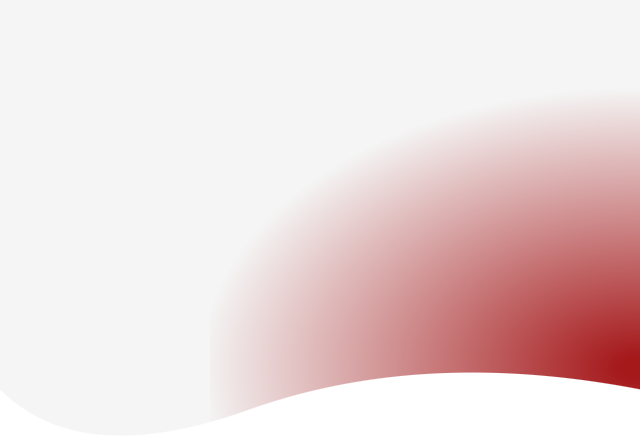
A Shadertoy shader for this background:

```glsl
const vec3 PAPER = vec3(0.961);
const vec3 WHITE = vec3(1.0);
const vec3 CRIMSON = vec3(0.647, 0.098, 0.106);

// Height at x of a quadratic Bezier whose x grows from start to end
float bezierHeight(float x, vec2 start, vec2 control, vec2 end) {
    float bend = start.x - 2.0 * control.x + end.x;
    float run = control.x - start.x;
    float offset = x - start.x;
    float t = 2.0 * offset / (2.0 * run);
    t = offset / (run + sqrt(max(run * run + bend * offset, 0.0)));
    return mix(mix(start.y, control.y, t), mix(control.y, end.y, t), t);
}

// Trough on the left joined smoothly to a crest on the right
float waveHeight(float x, vec2 joint) {
    return x < joint.x
        ? bezierHeight(x, vec2(0.0, 0.107), vec2(0.126, -0.079), joint)
        : bezierHeight(x, joint, vec2(0.6615, 0.2025), vec2(1.0, 0.107));
}

// Elliptical falloff: 1 inside the core, 0 at the rim
float ellipseGlow(vec2 p, vec2 center, vec2 radii, float core) {
    float reach = length((p - center) / radii);
    return 1.0 - clamp((reach - core) / (1.0 - core), 0.0, 1.0);
}

// Antialiased step across a signed value
float softEdge(float signedValue, float width) {
    return clamp(signedValue / width + 0.5, 0.0, 1.0);
}

void mainImage(out vec4 fragColor, in vec2 fragCoord) {
    vec2 uv = fragCoord / iResolution.xy;
    vec2 pixel = 1.0 / iResolution.xy;

    // Red glow, cut off along its left side
    float glow = ellipseGlow(uv, vec2(0.996, 0.157), vec2(0.684, 0.642), 0.04);
    glow *= softEdge(uv.x - 0.328, pixel.x);
    vec3 color = mix(PAPER, CRIMSON, glow);

    // White wave along the bottom
    float aboveWave = uv.y - waveHeight(uv.x, vec2(0.3906, 0.0613));
    color = mix(WHITE, color, softEdge(aboveWave, max(fwidth(aboveWave), pixel.y)));

    fragColor = vec4(color, 1.0);
}
```
